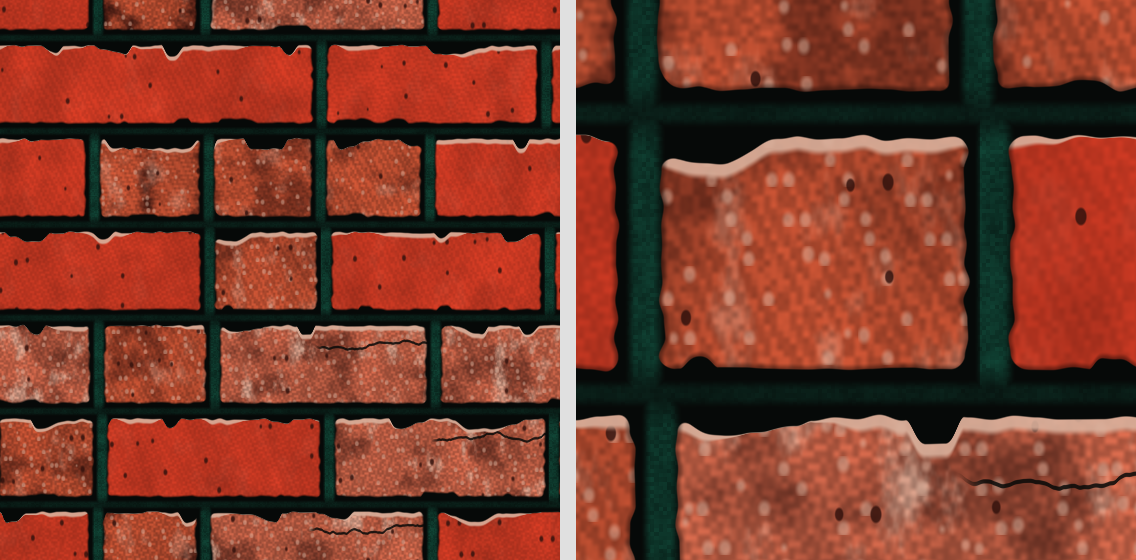
Left, the full canvas; right, a detail of the centre.
A WebGL 1 fragment shader for this texture:

```glsl
precision highp float;
// Weathered red brick wall: six courses of long and short bricks in dark green mortar.
uniform vec2 u_resolution;

const float COURSES = 6.0;
const float SLOTS = 5.0;
const float PITCH = 0.2;

const vec3 CLEAN_RED = vec3(0.765, 0.215, 0.13);
const vec3 WORN_ORANGE = vec3(0.70, 0.29, 0.18);
const vec3 FROSTED_PINK = vec3(0.73, 0.36, 0.26);
const vec3 PALE_DUST = vec3(0.85, 0.69, 0.61);
const vec3 CHAR = vec3(0.20, 0.07, 0.05);
const vec3 SHADOW = vec3(0.025, 0.035, 0.03);
const vec3 GREEN_MORTAR = vec3(0.06, 0.25, 0.195);

float hash(vec2 p) {
  return fract(sin(dot(p, vec2(127.1, 311.7))) * 43758.5);
}

float noise(vec2 p) {
  vec2 i = floor(p), f = fract(p);
  f = f * f * (3.0 - 2.0 * f);
  return mix(mix(hash(i), hash(i + vec2(1, 0)), f.x),
             mix(hash(i + vec2(0, 1)), hash(i + vec2(1, 1)), f.x), f.y);
}

float fbm(vec2 p) {
  float sum = 0.0, amp = 0.5;
  for (int i = 0; i < 5; i++) {
    sum += amp * noise(p);
    p = p * 2.03 + 17.1;
    amp *= 0.5;
  }
  return sum;
}

float wrapSlot(float slot) { return floor(mod(slot + 0.5, SLOTS)); }

// Reads one flag of a mask, one flag per half-brick slot.
float flag(float mask, float slot) {
  return mod(floor(mask / exp2(wrapSlot(slot)) + 0.01), 2.0);
}

// Per course: joint mask, frosted mask, charred mask, sideways shift.
vec4 courseLayout(float row) {
  if (row < 0.5) return vec4(20, 0, 0, 0.002);
  if (row < 1.5) return vec4(15, 0, 1, -0.002);
  if (row < 2.5) return vec4(22, 0, 0, 0.004);
  if (row < 3.5) return vec4(11, 10, 0, 0.008);
  if (row < 4.5) return vec4(21, 4, 0, 0.011);
  return vec4(11, 2, 1, -0.002);
}

float jointX(float slot, float row) {
  return slot * PITCH + 0.011 * (hash(vec2(wrapSlot(slot), row)) - 0.5);
}

// Scattered round spots, at most one per grid cell.
float spots(vec2 p, float density, float radius, float blur) {
  vec2 cell = floor(p);
  vec2 centre = 0.3 + 0.4 * vec2(hash(cell), hash(cell + 41.3));
  float size = radius * (0.4 + 0.6 * hash(cell + 7.7));
  float d = length((fract(p) - centre) * vec2(1.0, 0.75)) - size;
  return step(1.0 - density, hash(cell + 19.9)) * (1.0 - smoothstep(-blur, blur, d));
}

// Distances inward from the ragged sides: x = nearest side, y = bottom, z = top.
vec3 raggedEdges(vec2 q, vec2 size, float seed) {
  float side = min(q.x, size.x - q.x) - 0.0115 - 0.004 * noise(vec2(q.y * 90.0, seed + step(q.x, size.x * 0.5)));
  float bottom = q.y - 0.013 - 0.003 * noise(vec2(q.x * 80.0, seed + 3.0))
               - 0.007 * smoothstep(0.72, 0.95, noise(vec2(q.x * 28.0, seed + 5.0)));
  float top = size.y - q.y - 0.0125 - 0.004 * noise(vec2(q.x * 75.0, seed + 7.0))
            - 0.017 * smoothstep(0.62, 0.92, noise(vec2(q.x * 24.0, seed + 9.0)));
  return vec3(side, bottom, top);
}

vec3 mortarColor(vec2 p, vec2 q, vec2 size) {
  float border = min(q.y, size.y - q.y);
  float bed = 0.42 * (1.0 - smoothstep(0.002, 0.009, border));
  float lit = 1.0 - smoothstep(0.008, 0.016, q.x);
  float shaded = 1.0 - smoothstep(0.002, 0.009, size.x - q.x);
  float upright = max(lit, shaded) * mix(0.4, 1.0, smoothstep(0.0, 0.022, border));
  float grain = 0.6 + 0.5 * fbm(p * 60.0) + 0.25 * (hash(floor(p * 400.0)) - 0.5);
  return mix(SHADOW, GREEN_MORTAR * grain, max(bed, upright));
}

vec3 brickColor(vec2 q, vec2 size, float seed, float top, float frosted, float charred, float px) {
  vec2 s = q + vec2(seed * 0.37, seed * 0.73);
  float worn = max(frosted, 1.0 - step(0.3, size.x));
  vec3 col = mix(mix(CLEAN_RED, WORN_ORANGE, worn), FROSTED_PINK, frosted);

  // Broad mottling, soot and dusty smears
  col *= 0.85 + 0.3 * fbm(s * vec2(22.0, 12.0));
  float soot = smoothstep(0.40, 0.72, fbm(s * 17.0 + 5.0));
  col = mix(col, CHAR, soot * (0.1 + 0.38 * worn + 0.45 * charred));
  float dust = smoothstep(0.50, 0.76, fbm(s * vec2(34.0, 19.0) + 31.0));
  col = mix(col, PALE_DUST, dust * (0.05 + 0.27 * worn + 0.38 * frosted));

  // Sandy grain, light flecks and dark pits
  float grain = noise(s * 260.0) - 0.5;
  col *= 1.0 + grain * (0.14 + 0.16 * worn);
  col = mix(col, PALE_DUST, 0.5 * worn * spots(s * 85.0, 0.22, 0.3, 0.15));
  col = mix(col, CHAR, 0.85 * spots(s * vec2(42.0, 36.0), 0.13, 0.15, 42.0 * px));

  // Hairline crack on some frosted bricks
  float path = size.y * 0.72 + 0.04 * (fbm(vec2(q.x * 20.0, seed)) - 0.5);
  float crack = 1.0 - smoothstep(0.0008, 0.0008 + 1.5 * px, abs(q.y - path));
  crack *= frosted * step(0.45, hash(vec2(seed, 2.0))) * smoothstep(0.45, 0.5, q.x / size.x);
  col = mix(col, SHADOW, 0.85 * crack);

  // Chalky lip along the broken upper edge
  float lip = 0.010 * smoothstep(0.35, 0.75, noise(vec2(q.x * 14.0, seed + 11.0)));
  return mix(col, PALE_DUST, 0.9 * (1.0 - smoothstep(lip * 0.55, lip + 0.0005, top)));
}

void main() {
  vec2 p = gl_FragCoord.xy / u_resolution;
  float px = 1.0 / min(u_resolution.x, u_resolution.y);

  // Find the course, then the joints on either side
  float down = (1.0 - p.y) * COURSES - 0.406;
  float row = floor(mod(down, COURSES));
  vec4 course = courseLayout(row);
  float x = p.x - 0.17 - course.w;
  float left = floor(x / PITCH), right = left + 1.0;
  for (int i = 0; i < 4; i++) {
    left -= 1.0 - flag(course.x, left);
    right += 1.0 - flag(course.x, right);
  }
  float start = jointX(left, row);
  vec2 size = vec2(jointX(right, row) - start, 1.0 / COURSES);
  vec2 q = vec2(x - start, (1.0 - fract(down)) / COURSES);
  float seed = 13.0 * wrapSlot(left) + 29.0 * row;

  // Rounded, chipped outline
  vec3 edges = raggedEdges(q, size, seed);
  float corner = 0.008;
  float inside = corner - length(max(corner - vec2(edges.x, min(edges.y, edges.z)), 0.0));

  vec3 brick = brickColor(q, size, seed, edges.z, flag(course.y, left), flag(course.z, left), px);
  brick *= 0.6 + 0.4 * smoothstep(0.0, 0.004, min(edges.x, edges.y));
  vec3 col = mix(mortarColor(p, q, size), brick, smoothstep(-px, px, inside));
  gl_FragColor = vec4(col, 1.0);
}
```
